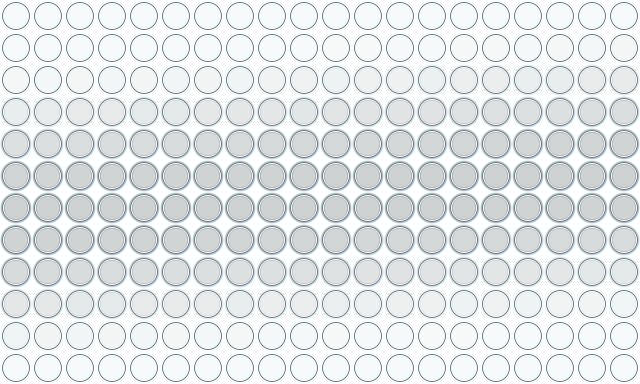
Reproduce this pattern procedurally as a Shadertoy shader.

```glsl
// A grid of outlined discs on white, crossed by a tilted band of grey fills and soft rims.

const float COLUMNS = 20.0;
const float OUTLINE_RADIUS = 0.42;
const float FILL_RADIUS = 0.367;

const vec3 PAPER = vec3(1.0);
const vec3 PALE_FILL = vec3(0.970, 0.980, 0.980);
const vec3 GREY_FILL = vec3(0.815, 0.825, 0.823);
const vec3 GAP_COLOR = vec3(0.960, 0.970, 0.975);
const vec3 OUTLINE_COLOR = vec3(0.24, 0.40, 0.49);
const vec3 RIM_COLOR = vec3(0.50, 0.56, 0.58);

// Coverage of a disc edge, one pixel wide.
float discMask(float dist, float radius, float pixel) {
    return clamp((radius - dist) / pixel + 0.5, 0.0, 1.0);
}

// Coverage of a ring that stays correct when thinner than a pixel.
float ringMask(float dist, float radius, float width, float pixel) {
    return discMask(dist, radius + 0.5 * width, pixel)
         - discMask(dist, radius - 0.5 * width, pixel);
}

// Soft bell-shaped glow around a radius.
float ringGlow(float dist, float radius, float spread) {
    float offset = (dist - radius) / spread;
    return exp(-offset * offset);
}

// Strength of the grey band, sloping up from left to right.
float bandStrength(vec2 cell) {
    float middle = mix(6.2, 5.1, cell.x / (COLUMNS - 1.0));
    return 1.0 - smoothstep(0.5, 4.9, abs(cell.y - middle));
}

vec3 drawDisc(float dist, float strength, float pixel) {
    // Outer halo
    float halo = strength * ringGlow(dist, 0.45, 0.032);
    vec3 color = mix(PAPER, RIM_COLOR, 0.58 * halo);

    // Pale gap and inner fill
    vec3 fill = mix(PALE_FILL, GREY_FILL, strength);
    vec3 gap = mix(PALE_FILL, GAP_COLOR, strength);
    color = mix(color, gap, discMask(dist, OUTLINE_RADIUS, pixel));
    color = mix(color, fill, discMask(dist, FILL_RADIUS, pixel));

    // Inner rim and outline
    float innerRim = strength * ringGlow(dist, FILL_RADIUS, 0.014);
    color = mix(color, RIM_COLOR, 0.55 * innerRim);
    float outline = ringMask(dist, OUTLINE_RADIUS, 0.024, pixel);
    return mix(color, OUTLINE_COLOR, outline);
}

void mainImage(out vec4 fragColor, in vec2 fragCoord) {
    // Square cells, counted from the top left
    float cellSize = iResolution.x / COLUMNS;
    vec2 grid = vec2(fragCoord.x, iResolution.y - fragCoord.y) / cellSize;
    vec2 cell = floor(grid);
    float dist = length(fract(grid) - 0.5);

    vec3 color = drawDisc(dist, bandStrength(cell), 1.0 / cellSize);
    float insideRows = step(cell.y, 11.5);
    fragColor = vec4(mix(PAPER, color, insideRows), 1.0);
}
```
